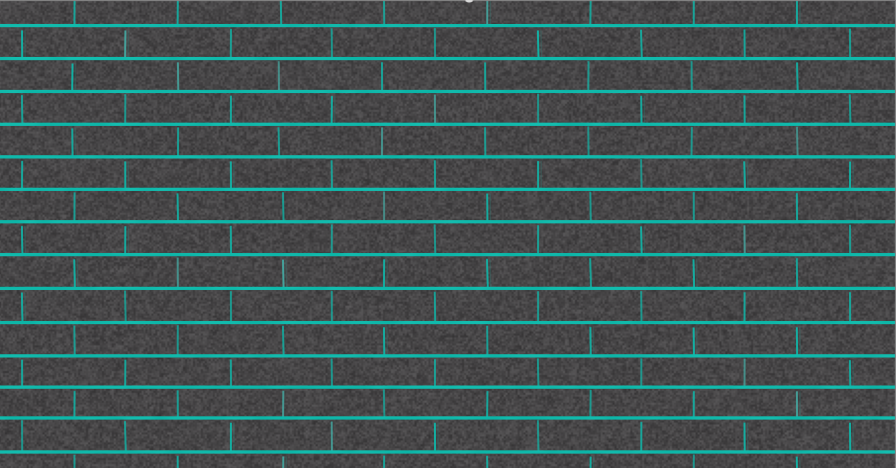
Write a WebGL 1 fragment shader that draws this pattern.

```glsl
precision highp float;
// Dark grained brick wall in running bond with thin teal mortar lines.
uniform vec2 u_resolution;

float hash(vec2 p) {
  vec3 q = fract(p.xyx * 0.1031);
  q += dot(q, q.yzx + 33.33);
  return fract((q.x + q.y) * q.z);
}

float noise(vec2 p) {
  vec2 i = floor(p), f = fract(p);
  f = f * f * (3.0 - 2.0 * f);
  return mix(mix(hash(i), hash(i + vec2(1.0, 0.0)), f.x),
             mix(hash(i + vec2(0.0, 1.0)), hash(i + 1.0), f.x), f.y);
}

// Soft line of the given half width; soft is the width of its edge
float stroke(float d, float halfWidth, float soft) {
  return 1.0 - smoothstep(halfWidth - soft, halfWidth + soft, abs(d));
}

// Height of the n-th bed line, with a wobble that grows down the wall
float bedLine(float n) {
  return 22.0 + 28.23 * n + 0.15 * n * sin(3.14159 * (0.8 + n * n / 55.0));
}

// Position of the k-th upright joint in a row
float jointLine(float row, float k, float start) {
  float cycle = mod(k + 6.0, 6.0);
  float x = start + 88.65 * k;
  if (row > 1.5 && row < 4.5 && mod(row, 2.0) < 0.5)
    return x + (abs(cycle - 1.0) < 0.5 ? 0.3 : -1.8);
  return x + (abs(cycle - 2.0) < 0.5 && row > 0.5 ? 2.0 : 0.0);
}

void main() {
  // The wall is 402 units high, measured from the top left
  float unit = 402.0 / u_resolution.y;
  vec2 p = vec2(gl_FragCoord.x, u_resolution.y - gl_FragCoord.y) * unit;
  float soft = 0.6 * unit;

  // Grained brick face
  float grain = 0.65 * noise(p / 1.7) + 0.35 * noise(p / 3.1 + 40.0);
  vec3 color = vec3(0.278, 0.272, 0.277) + 0.15 * (grain - 0.5);

  // Nearest bed line, row and joint
  float n = floor((p.y - 22.0) / 28.23 + 0.5);
  float bed = bedLine(n);
  float row = p.y < bed ? n : n + 1.0;
  float start = mod(row, 2.0) > 0.5 ? 19.0 : 64.0;
  float k = floor((p.x - start) / 88.65 + 0.5);
  float wear = hash(vec2(k + 3.0, row + 7.0));
  float top = bedLine(row - 1.0);

  // Upright joints: slightly slanted, unevenly faded, with a gap on top
  float slant = (hash(vec2(row + 21.0, k + 5.0)) - 0.3) * (p.y - top - 14.0) / 28.0;
  float dx = p.x - jointLine(row, k, start) - slant;
  float gap = smoothstep(0.0, 1.5, p.y - top - 1.0 - 2.5 * wear);
  float joint = stroke(dx, 0.85, soft) * gap * mix(0.72, 1.0, wear);
  float ghost = stroke(dx - 2.6, 0.6, soft) * gap * step(0.7, wear);
  vec3 jointColor = mix(vec3(0.07, 0.69, 0.64), vec3(0.40, 0.60, 0.59),
                        0.6 * step(0.86, hash(vec2(k + 50.0, row + 11.0))));
  color = mix(color, vec3(0.20, 0.46, 0.44), 0.35 * ghost);
  color = mix(color, jointColor, joint);

  // Bed lines
  float tint = 0.04 * (noise(p * vec2(0.08, 0.3)) - 0.5);
  color = mix(color, vec3(0.06, 0.725, 0.67) + tint, stroke(p.y - bed, 1.4, soft));

  // Pale top and right borders, with a small bright chip on top
  float right = u_resolution.x * unit - p.x;
  color = mix(color, vec3(0.53), 0.9 * stroke(min(p.y, right), 1.0, soft));
  float chip = length((p - vec2(403.0, 0.5)) / vec2(3.5, 1.8));
  color = mix(color, vec3(0.85), 1.0 - smoothstep(0.6, 1.2, chip));

  gl_FragColor = vec4(color, 1.0);
}
```
